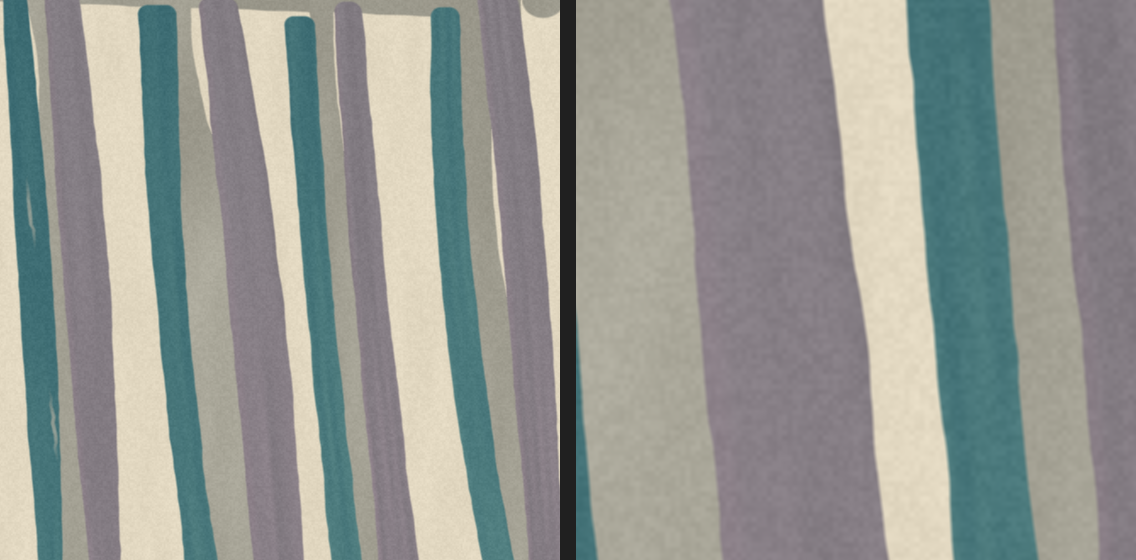
Left, the full canvas; right, a detail of the centre.
This pattern is drawn by a Shadertoy shader. Its source:

```glsl
#define GROUPS 4
#define CREAM vec3(0.885, 0.845, 0.755)
#define GREY_DARK vec3(0.595, 0.585, 0.535)
#define GREY_PALE vec3(0.690, 0.680, 0.625)
#define TEAL_DARK vec3(0.225, 0.410, 0.440)
#define TEAL_PALE vec3(0.320, 0.500, 0.505)
#define PURPLE vec3(0.510, 0.485, 0.510)
#define MAUVE vec3(0.555, 0.505, 0.540)
#define WOBBLE 0.005
#define SOFTNESS 0.0012
#define CORNER 0.018
#define GRAIN 0.035

// Stroke borders at the top, middle and bottom of the canvas
const vec3 tealLeft[GROUPS] = vec3[](vec3(0.005, 0.033, 0.067),
    vec3(0.245, 0.276, 0.331), vec3(0.504, 0.543, 0.592), vec3(0.769, 0.788, 0.862));
const vec3 tealRight[GROUPS] = vec3[](vec3(0.048, 0.094, 0.111),
    vec3(0.317, 0.332, 0.387), vec3(0.560, 0.592, 0.646), vec3(0.822, 0.846, 0.918));
const vec3 purpleLeft[GROUPS] = vec3[](vec3(0.080, 0.113, 0.159),
    vec3(0.354, 0.406, 0.452), vec3(0.596, 0.631, 0.677), vec3(0.854, 0.902, 0.944));
const vec3 purpleRight[GROUPS] = vec3[](vec3(0.141, 0.195, 0.214),
    vec3(0.423, 0.501, 0.543), vec3(0.645, 0.690, 0.746), vec3(0.927, 0.979, 1.005));
const vec4 tealTop = vec4(1.1, 0.991, 0.971, 0.987);
const vec4 purpleTop = vec4(1.1, 1.004, 0.997, 1.012);

// Bare gap beside each grey stroke: depth, half length, width (negative = left side)
const vec3 gaps[GROUPS] = vec3[](vec3(0.11, 0.09, -0.007),
    vec3(0.09, 0.15, 0.019), vec3(0.12, 0.15, 0.004), vec3(0.38, 0.15, 0.009));

float hash(vec2 p) {
    p = fract(p * vec2(0.1031, 0.1137));
    p += dot(p, p.yx + 33.33);
    return fract((p.x + p.y) * p.x * 17.0);
}

float noise(vec2 p) {
    vec2 i = floor(p), f = fract(p);
    f = f * f * (3.0 - 2.0 * f);
    return mix(mix(hash(i), hash(i + vec2(1, 0)), f.x),
               mix(hash(i + vec2(0, 1)), hash(i + vec2(1, 1)), f.x), f.y);
}

float cover(float d) {
    float w = SOFTNESS + 0.8 / iResolution.y;
    return 1.0 - smoothstep(-w, w, d);
}

// Quadratic border through its three heights, with a hand-drawn waver
float border(vec3 k, float depth, float seed) {
    float curve = 2.0 * (k.x - 2.0 * k.y + k.z);
    float waver = 0.7 * noise(vec2(depth * 13.0, seed)) + 0.3 * noise(vec2(depth * 55.0, seed + 7.0));
    return k.x + (k.z - k.x - curve) * depth + curve * depth * depth + WOBBLE * (waver - 0.5);
}

// Distance to a stroke with a rounded upper end
float strokeDistance(vec2 p, float left, float right, float top) {
    vec2 q = vec2(abs(p.x - 0.5 * (left + right)) - 0.5 * (right - left), p.y - top) + CORNER;
    return length(max(q, 0.0)) + min(max(q.x, q.y), 0.0) - CORNER;
}

void mainImage(out vec4 fragColor, in vec2 fragCoord) {
    vec2 p = fragCoord / iResolution.xy;
    float depth = 1.0 - p.y;
    float mottle = noise(p * vec2(38.0, 9.0)) - 0.5;
    float patches = noise(p * vec2(9.0, 4.0) + 5.0);
    vec3 color = CREAM + 0.025 * mottle;

    // Grey band along the top and the dab in the corner
    vec3 grey = mix(GREY_DARK, GREY_PALE, clamp(0.9 * patches - 0.15 + 0.3 * depth, 0.0, 1.0));
    float lip = 0.003 + 0.033 * p.x + 0.004 * (noise(vec2(p.x * 25.0, 3.0)) - 0.5);
    float band = max(depth - lip, p.x - 0.93);
    float dab = length((p - vec2(0.970, 1.0)) * vec2(0.85, 1.0)) - 0.032;
    color = mix(color, grey, cover(min(band, dab)));

    for (int i = 0; i < GROUPS; i++) {
        float seed = 11.0 * float(i);
        float tl = border(tealLeft[i], depth, seed + 1.0);
        float tr = border(tealRight[i], depth, seed + 2.0);
        float pl = border(purpleLeft[i], depth, seed + 3.0);
        float pr = border(purpleRight[i], depth, seed + 4.0);

        // Grey underlayer
        float reach = (depth - gaps[i].x) / gaps[i].y;
        float gap = gaps[i].z * max(0.0, 1.0 - reach * reach);
        float from = tr - 0.008 + (gap < 0.0 ? 0.008 - gap : 0.0);
        float to = pl + (gap > 0.0 ? -gap : 0.004);
        color = mix(color, grey + 0.03 * mottle, cover(max(from - p.x, p.x - to)));

        // Purple stroke with lengthwise bristle streaks
        float across = (p.x - pl) / (pr - pl);
        float streak = noise(vec2(across * 7.0 + seed, depth * 2.5));
        float sheen = 0.6 * streak * smoothstep(0.2, 0.9, depth) + 0.5 * smoothstep(0.2, 0.05, across);
        vec3 paint = mix(PURPLE, MAUVE, clamp(sheen, 0.0, 1.0)) + 0.035 * (streak - 0.5);
        color = mix(color, paint, cover(strokeDistance(p, pl, pr, purpleTop[i])));

        // Teal stroke, paler toward the lower right
        across = (p.x - tl) / (tr - tl);
        streak = noise(vec2(across * 5.0 + seed, depth * 4.0));
        float fade = 0.15 * float(i) + 0.55 * depth + 0.5 * (streak - 0.5);
        paint = mix(TEAL_DARK, TEAL_PALE, clamp(fade, 0.0, 1.0));
        color = mix(color, paint, cover(strokeDistance(p, tl, tr, tealTop[i])));
    }

    // Dry-brush flecks in the first teal stroke
    for (int i = 0; i < 2; i++) {
        vec2 q = p - mix(vec2(0.055, 0.62), vec2(0.096, 0.24), float(i));
        q.x += 0.1 * q.y + 0.004 * (noise(vec2(p.y * 90.0, 2.0)) - 0.5);
        float fleck = (length(q / vec2(0.0035, 0.042)) - 1.0) * 0.0035;
        color = mix(color, GREY_PALE, 0.7 * cover(fleck));
    }

    // Fine plaster grain
    float grain = noise(p * 330.0) + 0.6 * noise(p * 170.0 + 9.0) - 0.8;
    fragColor = vec4(color + GRAIN * grain, 1.0);
}
```
